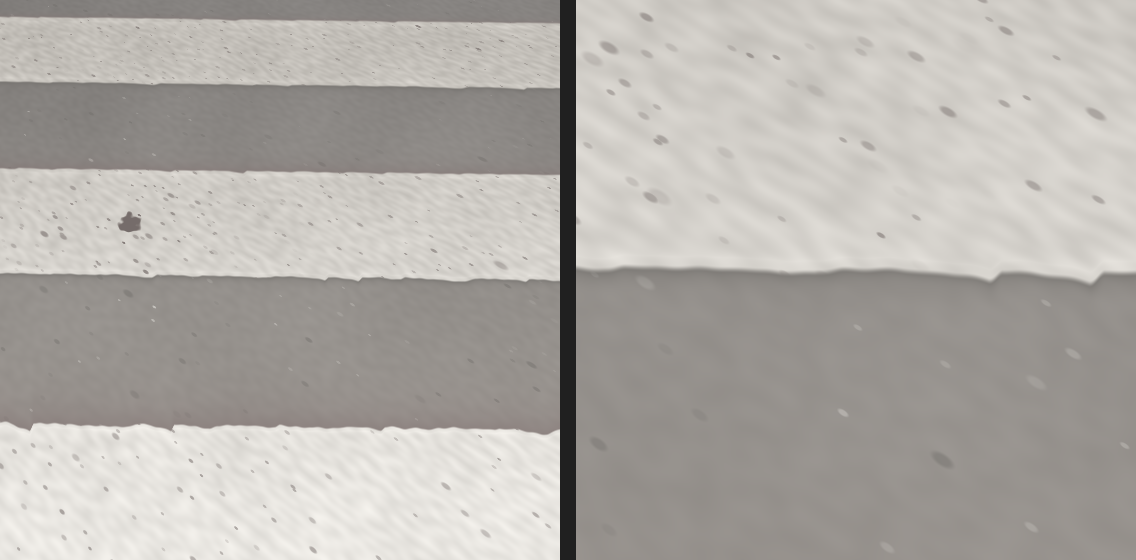
Left, the full canvas; right, a detail of the centre.
Give the GLSL for this texture, as a Shadertoy shader.

```glsl
// Worn white crossing stripes on grey asphalt, receding in mild perspective.

const float HORIZON = 2.025;      // height of the vanishing line
const float FIRST_EDGE = 0.559;   // inverse depth of the nearest stripe edge
const float EDGE_STEP = 0.0959;   // inverse depth between edges
const float ROAD_EXTRA = 0.03;    // gaps are slightly wider than stripes
const int   EDGES = 5;
const float TILT = 0.012;         // fall of the stripes from left to right
const float BLUR = 0.0022;        // half width of edge softening
const float TOOTH = 0.021;        // size of the nearest ragged teeth
const float SLANT = -0.55;        // direction of pits and grain
const vec2  CHIP = vec2(0.232, 0.600);
const float CHIP_SIZE = 0.017;

const vec3 PAINT_NEAR = vec3(0.915, 0.905, 0.885);
const vec3 PAINT_FAR  = vec3(0.760, 0.745, 0.720);
const vec3 ROAD_NEAR  = vec3(0.605, 0.587, 0.567);
const vec3 ROAD_FAR   = vec3(0.520, 0.508, 0.498);
const vec3 GRIME      = vec3(0.520, 0.465, 0.460);
const vec3 SHADOW     = vec3(0.435, 0.425, 0.410);
const vec3 PIT        = vec3(0.460, 0.425, 0.415);
const vec3 PEBBLE     = vec3(0.800, 0.790, 0.770);

vec3 hash3(vec2 p) {
    vec3 q = fract(p.xyx * vec3(0.1031, 0.1030, 0.0973));
    q += dot(q, q.yxz + 33.33);
    return fract((q.xxy + q.yzz) * q.zyx);
}

float corner(vec2 cell, vec2 f, vec2 o) {
    float a = 6.2832 * hash3(cell + o).x;
    return dot(vec2(cos(a), sin(a)), f - o);
}

// Gradient noise, roughly -0.7 to 0.7
float noise(vec2 p) {
    vec2 i = floor(p), f = p - i;
    vec2 u = f * f * f * (f * (f * 6.0 - 15.0) + 10.0);
    return mix(mix(corner(i, f, vec2(0, 0)), corner(i, f, vec2(1, 0)), u.x),
               mix(corner(i, f, vec2(0, 1)), corner(i, f, vec2(1, 1)), u.x), u.y);
}

vec2 slanted(vec2 p) {
    float c = cos(SLANT), s = sin(SLANT);
    return vec2(c * p.x + s * p.y, c * p.y - s * p.x);
}

// Scattered slanted flecks, gathered in loose clusters
float flecks(vec2 p, float density, float size, float seed) {
    vec2 home = floor(p);
    float mask = 0.0;
    for (int j = -1; j <= 1; j++)
    for (int i = -1; i <= 1; i++) {
        vec2 cell = home + vec2(i, j);
        vec3 h = hash3(cell + seed);
        vec3 place = hash3(cell + seed + 57.0);
        float chance = density * (1.0 + 1.6 * noise(cell * 0.17 + seed));
        vec2 d = slanted(p - cell - place.xy) * vec2(1.0, 2.3);
        float r = size * mix(0.4, 1.0, h.y * h.y);
        float spot = 1.0 - smoothstep(0.45 * r, r, length(d));
        mask = max(mask, spot * step(h.x, chance) * mix(0.35, 1.0, h.z));
    }
    return mask;
}

// Ragged edge: teeth that sink to the right, then snap back up
float ragged(float x, float k, float amp) {
    float u = x * (10.0 + k) + 0.9 * noise(vec2(x * 6.0, k * 7.3)) + k * 3.7;
    float f = fract(u), r = hash3(vec2(floor(u), k + 11.0)).x;
    float tooth = f * f * (1.0 - smoothstep(0.86, 1.0, f)) * (0.15 + r * r);
    return amp * (0.15 - tooth + 0.25 * noise(vec2(x * 45.0, k * 5.1)));
}

void mainImage(out vec4 fragColor, in vec2 fragCoord) {
    vec2 p = fragCoord / iResolution.xy;
    float depth = HORIZON - p.y;
    vec2 ground = vec2(p.x - 0.5, 1.5) / depth;
    vec2 grainPos = slanted(ground);
    float blur = max(BLUR, 0.75 / iResolution.y);

    // Stripe edges from near to far, with grime above and shadow below paint
    float paint = 1.0, grime = 0.0, shadow = 0.0, rim = 0.0;
    for (int i = 0; i < EDGES; i++) {
        float k = float(i), odd = float(i & 1);
        float edgeDepth = 1.0 / (FIRST_EDGE + EDGE_STEP * (k + ROAD_EXTRA * odd));
        float amp = TOOTH * pow(edgeDepth / 1.8, 4.0);
        float d = p.y + TILT * (p.x - 0.5) - (HORIZON - edgeDepth) - ragged(p.x, k, amp);
        paint = mix(paint, odd, smoothstep(-blur, blur, d));
        float reach = 0.038 * exp(-0.55 * k);
        grime = max(grime, (1.0 - odd) * exp(-max(d, 0.0) / reach) * step(-blur, d));
        shadow = max(shadow, odd * exp(min(d, 0.0) / 0.005) * step(d, blur));
        rim = max(rim, exp(-abs(d - 0.007 * (2.0 * odd - 1.0)) / 0.004));
    }

    // Asphalt with soft mottling, dark stains and pale pebbles
    vec3 road = mix(ROAD_NEAR, ROAD_FAR, smoothstep(0.1, 1.15, p.y));
    road += 0.022 * noise(ground * 9.0) + 0.022 * noise(grainPos * vec2(70.0, 130.0));
    road -= 0.02 * (1.0 - smoothstep(0.0, 0.5, p.x)) * smoothstep(0.5, 0.8, p.y);
    road = mix(road, SHADOW, 0.45 * flecks(ground * 32.0, 0.28, 0.30, 3.0));
    float nearLeft = 1.0 - smoothstep(0.45, 0.85, p.x * 0.6 + p.y * 0.7);
    road = mix(road, PEBBLE, (0.2 + 0.7 * nearLeft) * flecks(ground * 40.0, 0.13, 0.23, 19.0));
    road = mix(road, GRIME, 0.6 * grime);
    road = mix(road, SHADOW, 0.75 * shadow);

    // Paint with streaky grain, small pits and a few larger gouges
    vec3 coat = mix(PAINT_NEAR, PAINT_FAR, clamp((p.y - 0.1) / 0.8, 0.0, 1.0));
    coat += 0.03 * noise(ground * 12.0) + 0.07 * noise(grainPos * vec2(55.0, 150.0));
    coat += 0.035 * rim;
    vec2 fromChip = p - CHIP;
    float worn = exp(-dot(fromChip, fromChip) * 28.0);
    float pits = 0.55 * flecks(ground * 48.0, 0.50, 0.30, 41.0);
    pits = max(pits, 0.9 * worn * flecks(ground * 42.0, 0.50, 0.32, 73.0));
    pits = max(pits, 0.8 * flecks(ground * 14.0, 0.10, 0.20, 90.0));
    float chipRadius = CHIP_SIZE * (1.0 + 1.1 * noise(fromChip * 75.0 + 4.0));
    pits = max(pits, 1.0 - smoothstep(0.75, 1.1, length(fromChip) / chipRadius));
    coat = mix(coat, PIT, pits);

    fragColor = vec4(clamp(mix(road, coat, paint), 0.0, 1.0), 1.0);
}
```
